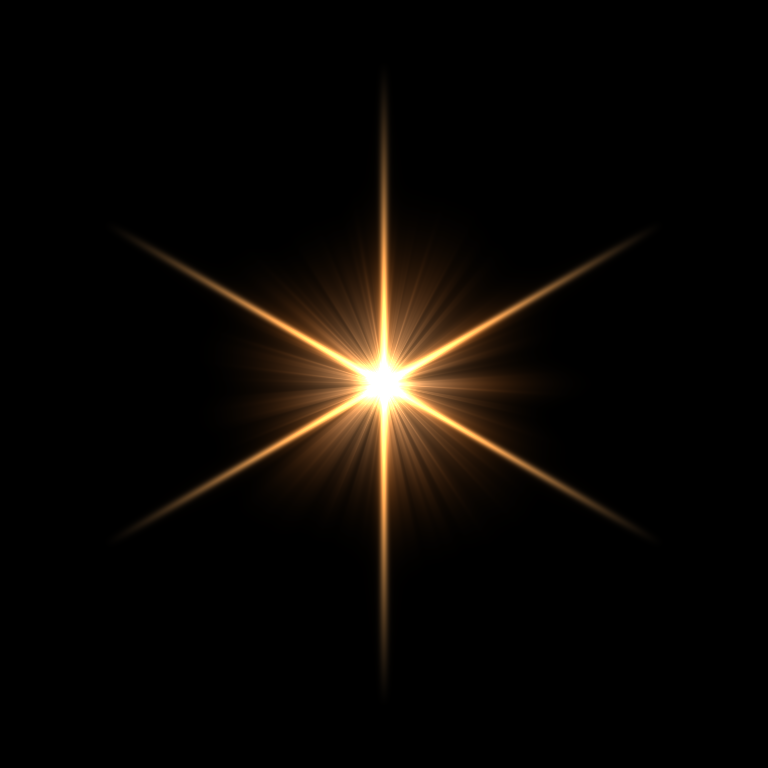
Reproduce this background procedurally as a WebGL 1 fragment shader.

```glsl
precision highp float;
// A golden six-pointed star flare on black: tapering spokes, a hot core
// and a brown halo split into fine radial streaks. The spokes come from
// folding the angle; the streaks from periodic noise around the circle.

uniform vec2 u_resolution;

const float PI = 3.14159;

float hash(float n) {
  return fract(sin(n * 127.1) * 43758.5453);
}

// Smooth noise around the circle; turn runs 0..1 and wraps after count cells.
float ringNoise(float turn, float count, float seed) {
  float x = turn * count;
  float cell = floor(x);
  float a = hash(mod(cell, count) + seed);
  float b = hash(mod(cell + 1.0, count) + seed);
  return mix(a, b, smoothstep(0.0, 1.0, x - cell));
}

// Six spokes, one every 60 degrees, starting at 30 degrees.
vec3 spokes(float r, float angle) {
  float folded = mod(angle, PI / 3.0) - PI / 6.0;
  float along = r * cos(folded);
  float across = abs(r * sin(folded));
  float fade = pow(max(1.0 - along / 0.42, 0.0), 1.2);
  float width = mix(0.0042, 0.0058, smoothstep(0.05, 0.35, along));
  vec3 beam = vec3(1.25, 0.9, 0.52) * exp(-pow(across / width, 2.0)) * fade;
  vec3 fringe = vec3(0.75, 0.38, 0.08) * exp(-across / 0.007) * fade * fade;
  return beam + fringe;
}

// Brown halo whose brightness and reach vary from streak to streak.
vec3 halo(float r, float angle) {
  float turn = angle / (2.0 * PI) + 0.5;
  float broad = ringNoise(turn, 34.0, 3.0);
  float medium = ringNoise(turn, 90.0, 57.0);
  float fine = ringNoise(turn, 210.0, 171.0);
  float streak = 0.4 + 0.5 * broad + 0.4 * medium + 0.3 * fine * fine;
  float reach = 0.23 + 0.06 * broad;
  float falloff = exp(-r / 0.12) * (1.0 - smoothstep(0.04, reach, r));
  vec3 tint = mix(vec3(0.9, 0.63, 0.42), vec3(0.95, 0.5, 0.16),
                  smoothstep(0.04, 0.18, r));
  return tint * streak * falloff;
}

// White-hot centre with a yellow rim.
vec3 core(float r) {
  return vec3(1.6, 1.35, 0.9) * exp(-pow(r / 0.026, 2.0))
       + vec3(0.9, 0.58, 0.22) * exp(-r / 0.026);
}

void main() {
  vec2 p = (gl_FragCoord.xy - 0.5 * u_resolution)
         / min(u_resolution.x, u_resolution.y);
  float r = length(p);
  float angle = atan(p.y, p.x + 0.00001);
  vec3 light = spokes(r, angle) + halo(r, angle) + core(r);
  gl_FragColor = vec4(min(light, 1.0), 1.0);
}
```
